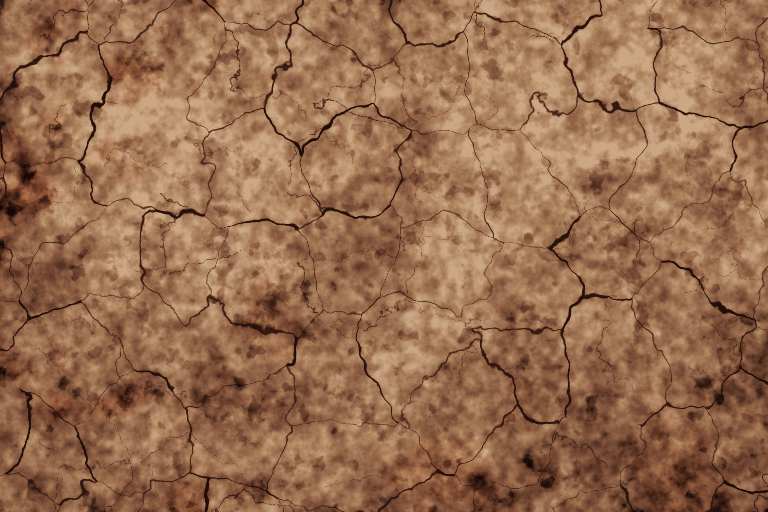
A Shadertoy shader for this texture:

```glsl
// Dry cracked earth: mottled brown clay, rusty stains and a net of dark fissures.

float hash(vec2 p) {
    vec3 q = fract(p.xyx * 0.1031);
    q += dot(q, q.yzx + 33.33);
    return fract((q.x + q.y) * q.z);
}

vec2 hash2(vec2 p) {
    return vec2(hash(p), hash(p + 71.7));
}

float noise(vec2 p) {
    vec2 i = floor(p), f = fract(p);
    f = f * f * (3.0 - 2.0 * f);
    return mix(mix(hash(i), hash(i + vec2(1, 0)), f.x),
               mix(hash(i + vec2(0, 1)), hash(i + vec2(1, 1)), f.x), f.y);
}

float fbm(vec2 p) {
    float sum = 0.0, amp = 0.53;
    for (int i = 0; i < 4; i++) {
        sum += amp * noise(p);
        p = mat2(0.8, 0.6, -0.6, 0.8) * p * 2.03 + 17.3;
        amp *= 0.5;
    }
    return sum;
}

// Voronoi borders; each border draws its own width, and some stay closed.
float cracks(vec2 p, float scale, float closedShare, float maxWidth, float pixel) {
    p *= scale;
    vec2 cell = floor(p), nearCell = cell, toNear = vec2(0);
    float best = 1e3;
    for (int y = -1; y <= 1; y++)
    for (int x = -1; x <= 1; x++) {
        vec2 c = cell + vec2(x, y);
        vec2 r = c + 0.06 + 0.88 * hash2(c) - p;
        if (dot(r, r) < best) {
            best = dot(r, r);
            toNear = r;
            nearCell = c;
        }
    }
    float cover = 0.0;
    for (int y = -2; y <= 2; y++)
    for (int x = -2; x <= 2; x++) {
        if (x == 0 && y == 0) continue;
        vec2 c = nearCell + vec2(x, y);
        vec2 r = c + 0.06 + 0.88 * hash2(c) - p;
        float d = dot(0.5 * (toNear + r), normalize(r - toNear)) / scale;
        float open = (hash(c + nearCell + 0.37) - closedShare) / (1.0 - closedShare);
        if (open > 0.0) {
            float w = maxWidth * mix(0.2, 1.0, open * open) * (0.45 + 1.1 * noise(p * 3.5));
            float line = 1.0 - smoothstep(w - 0.8 * pixel, w + 0.8 * pixel, d);
            float halo = 0.22 * exp(-d / 0.004);
            cover = max(cover, max(line * mix(0.7, 1.0, open), halo * open));
        }
    }
    return cover;
}

// Clay colours from fissure black to pale dust, one step per unit of tone.
vec3 clay(float tone) {
    vec3 ramp[6] = vec3[6](
        vec3(0.15, 0.07, 0.05), vec3(0.31, 0.18, 0.12), vec3(0.45, 0.28, 0.20),
        vec3(0.56, 0.38, 0.27), vec3(0.66, 0.49, 0.35), vec3(0.75, 0.60, 0.46));
    tone = clamp(tone, -0.4, 5.5);
    int i = clamp(int(tone), 0, 4);
    return mix(ramp[i], ramp[i + 1], tone - float(i));
}

void mainImage(out vec4 fragColor, in vec2 fragCoord) {
    vec2 uv = fragCoord / iResolution.xy;
    vec2 p = fragCoord / iResolution.y + 3.0;
    float pixel = 1.0 / iResolution.y;

    // Mottling from broad clouds down to sandy grain
    float tone = 4.3;
    tone += 3.2 * (fbm(p * 4.0) - 0.5);
    tone += 3.4 * (fbm(p * 17.0 + 9.0) - 0.5);
    tone += 4.2 * (fbm(p * 60.0 + 31.0) - 0.5);

    // Darker rim and foot
    tone -= 1.2 * smoothstep(0.3, 0.8, length(uv - vec2(0.53, 0.58)));
    tone -= 0.45 * (1.0 - uv.y);

    // Rusty stains, mostly to the left and along the foot
    float region = max(1.0 - smoothstep(0.15, 0.5, uv.x), 0.55 * (1.0 - smoothstep(0.0, 0.4, uv.y)));
    float stain = region * smoothstep(0.5, 0.7, fbm(p * 6.5 + 5.0));
    float speckle = smoothstep(0.38, 0.62, fbm(p * 42.0 + 13.0));
    tone -= stain * (0.5 + 2.0 * speckle);

    // Scattered pits
    tone -= 1.3 * smoothstep(0.64, 0.74, fbm(p * 32.0 + 47.0));

    // Fissures wander through warped ground: wide ones, then hairlines
    vec2 warp = vec2(fbm(p * 7.0), fbm(p * 7.0 + 40.0)) - 0.5;
    vec2 jag = vec2(fbm(p * 32.0 + 3.0), fbm(p * 32.0 + 80.0)) - 0.5;
    vec2 ground = p + 0.12 * warp + 0.022 * jag;
    float wide = cracks(ground, 5.6, 0.12, 0.0034, pixel);
    float hair = cracks(ground + 0.03 * jag + 7.0, 8.5, 0.58, 0.0013, pixel);
    hair *= 0.8 * smoothstep(0.36, 0.52, noise(p * 6.0 + 21.0));
    tone = mix(tone, -0.2, max(wide, hair));

    vec3 color = clay(tone);
    color *= mix(vec3(1.0), vec3(1.04, 0.92, 0.84), stain);
    fragColor = vec4(color, 1.0);
}
```
